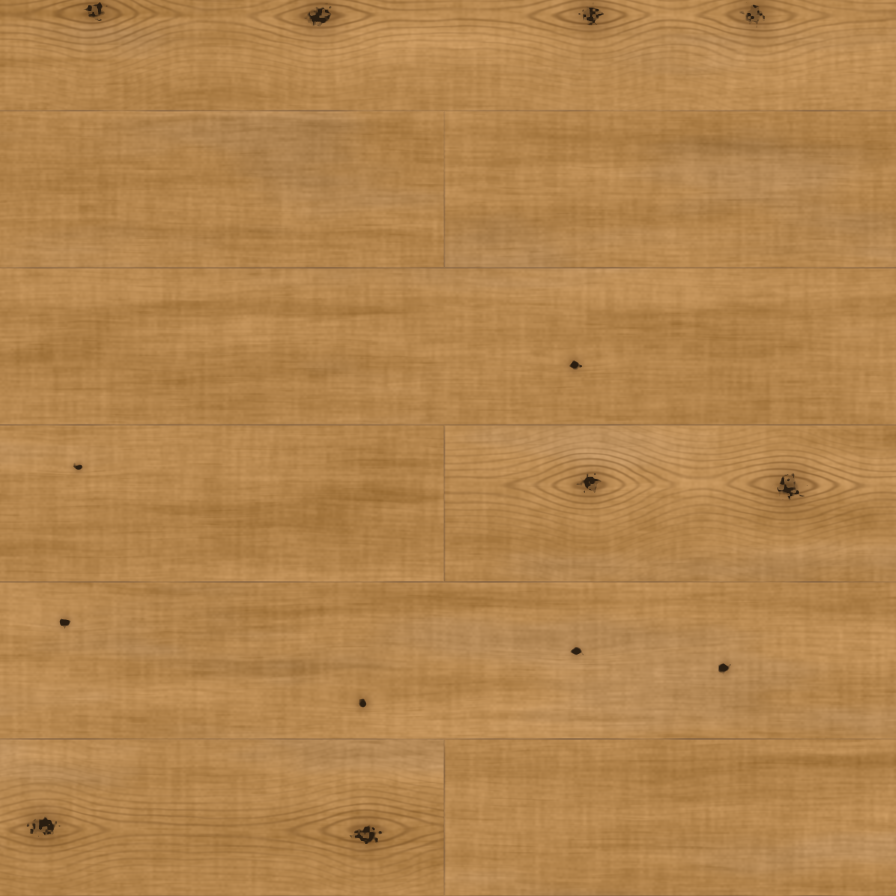
Write a Shadertoy shader that draws this texture.

```glsl
// Knotty oak floor: staggered long planks, faint seams and a warm honey finish.
// Each plank gets its own tint, stretched-noise grain and hashed knots; in the
// figured planks, contours around a heart line form ovals about the knots.

const float PLANK_HEIGHT = 0.1753;

float hash(vec2 p) {
    return fract(sin(dot(p, vec2(127.1, 311.7))) * 43758.5453);
}

float noise(vec2 p) {
    vec2 i = floor(p), f = fract(p);
    f = f * f * (3.0 - 2.0 * f);
    return mix(mix(hash(i), hash(i + vec2(1, 0)), f.x),
               mix(hash(i + vec2(0, 1)), hash(i + vec2(1, 1)), f.x), f.y);
}

float fbm(vec2 p) {
    float sum = 0.0, amp = 0.5;
    for (int i = 0; i < 4; i++) {
        sum += amp * noise(p);
        p = p * 2.03 + 17.3;
        amp *= 0.5;
    }
    return sum / 0.9375;
}

void mainImage(out vec4 fragColor, in vec2 fragCoord) {
    vec2 uv = fragCoord / iResolution.y;
    float pixel = 1.0 / iResolution.y;

    // Plank layout: every other row is shifted by half a plank
    float row = floor(uv.y / PLANK_HEIGHT);
    float odd = mod(row, 2.0);
    float shifted = uv.x + 0.504 * (1.0 - odd);
    vec2 id = vec2(floor(shifted), row);
    vec2 p = vec2(fract(shifted), uv.y - row * PLANK_HEIGHT);
    float seed = hash(id + 3.7);
    vec2 g = p + vec2(seed * 23.0, hash(id + 8.1) * 11.0);

    // Some planks are figured: large knots lie along their heart line
    float figured = 1.0 - step(0.5, mod(id.x + 2.0 * id.y, 5.0));
    float heart = PLANK_HEIGHT * mix(0.38, 0.62, hash(id + 6.2));
    float pull = 0.0, bend = 0.0, halo = 0.0, core = 0.0;
    for (int i = 0; i < 4; i++) {
        vec2 k = id * 7.3 + float(i) * 2.9;
        float x = (float(i) + 0.2 + 0.6 * hash(k + 2.2)) / 4.0;
        float y = mix(PLANK_HEIGHT * mix(0.15, 0.85, hash(k + 4.4)),
                      heart + 0.012 * (hash(k + 4.4) - 0.5), figured);
        vec2 q = p - vec2(x, y);
        float present = max(figured, step(0.4, hash(k + 9.9)));
        float radius = mix(0.0042, 0.0125, figured) * mix(0.75, 1.2, hash(k + 6.6));

        pull += exp(-q.x * q.x / 0.0042);
        vec2 s = q / vec2(0.05, 0.012);
        bend += present * 0.006 * exp(-dot(s, s));

        float ragged = 0.6 + 0.9 * noise(q * 250.0 + k * 9.0);
        float d = length(q * vec2(mix(0.6, 1.1, hash(k + 7.7)), 1.0)) * ragged;
        halo += present * exp(-dot(q, q) / (radius * radius * 3.0));
        float spot = 1.0 - smoothstep(radius * 0.6, radius * 0.85 + pixel, d);
        float broken = smoothstep(0.3, 0.6, noise(q * 300.0 + k));
        core = max(core, present * spot * mix(1.0, broken, 0.75 * figured));
    }

    // Growth rings as contours, faded where they get finer than the pixels
    float wobble = 0.014 * (fbm(g * vec2(5.0, 14.0)) - 0.5);
    float dy = p.y - heart;
    float oval = sqrt(dy * dy + 0.00002) - 0.024 * pull
               + 0.03 * noise(vec2(g.x * 7.0, seed));
    float height = g.y + bend + wobble;
    float phase = mix(height, oval + wobble, figured) / 0.0078
                + 1.1 * fbm(g * vec2(9.0, 32.0));
    float visible = 1.0 - smoothstep(0.3, 0.7, fwidth(phase));
    float rings = pow(0.5 + 0.5 * sin(6.2832 * phase), 3.0) * visible;
    float ringArea = figured * exp(-dy * dy / 0.0016) * (0.45 + 0.55 * min(pull, 1.0));
    rings *= 0.07 + 0.55 * ringArea * (0.45 + noise(g * vec2(14.0, 60.0)));

    // Broad streaks, fine fibres and faint upright saw marks
    vec2 along = vec2(g.x, height);
    float patches = fbm(g * vec2(3.0, 8.0) + 5.0) - 0.5;
    float streaks = fbm(along * vec2(2.2, 21.0)) - 0.5;
    float bands = noise(along * vec2(7.0, 85.0)) - 0.5;
    float fibres = noise(along * vec2(45.0, 330.0)) - 0.5;
    float grit = noise(g * 300.0) - 0.5;
    float saw = noise(g * vec2(190.0, 32.0)) - 0.5;
    float pores = smoothstep(0.72, 0.95, noise(along * vec2(32.0, 240.0) + 40.0));
    float dusk = smoothstep(0.58, 0.82, fbm(along * vec2(3.0, 38.0) + 9.0));

    float tone = 0.75 + 0.2 * (seed - 0.5) + 0.6 * patches + 0.95 * streaks
               + 0.2 * bands + 0.28 * fibres + 0.2 * grit + 0.28 * saw
               - 0.16 * pores - 0.4 * dusk;
    vec3 color = mix(vec3(0.62, 0.44, 0.22), vec3(0.77, 0.58, 0.355), tone);
    float pale = smoothstep(0.55, 0.8, fbm(g * vec2(3.5, 14.0) + 30.0));
    color += pale * vec3(-0.01, 0.005, 0.03);
    color = mix(color, vec3(0.43, 0.28, 0.12), 0.75 * rings);

    // Knots
    color = mix(color, vec3(0.43, 0.28, 0.13), 0.5 * min(halo, 1.0));
    color = mix(color, vec3(0.13, 0.09, 0.05), 0.92 * core);

    // Thin worn seams; the full-length rows show no end joint
    vec2 edge = min(p, vec2(1.0, PLANK_HEIGHT) - p);
    float gap = min(edge.x + odd, edge.y);
    float seam = 1.0 - smoothstep(0.0003, 0.0003 + 1.2 * pixel, gap);
    float wear = 0.15 + 0.55 * noise(uv * 22.0);
    color = mix(color, vec3(0.48, 0.36, 0.25), seam * wear);

    fragColor = vec4(clamp(color, 0.0, 1.0), 1.0);
}
```
